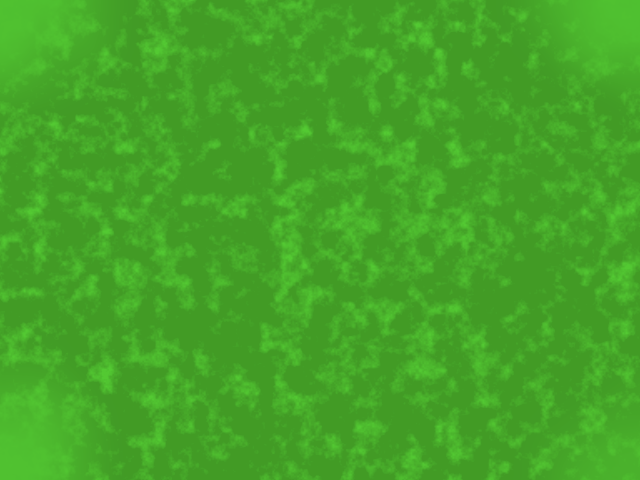
Give the GLSL for this texture, as a Shadertoy shader.

```glsl
// Mottled green turf: fine fractal noise clipped to a flat base tone,
// gathered into faint vertical bands and horizontal wisps, with soft bright
// glows in the four corners.

const vec3  BASE_GREEN   = vec3(0.257, 0.607, 0.147);
const vec3  BRIGHT_GREEN = vec3(0.325, 0.790, 0.198);
const float BLOTCH_FREQ  = 36.0;   // blotches per canvas height
const int   OCTAVES      = 4;
const float GAIN         = 0.6;    // weight of each finer octave
const float BAND_FREQ    = 12.0;   // vertical bands per canvas height
const float BAND_AMOUNT  = 0.11;
const float WISP_AMOUNT  = 0.08;
const float CLIP_LEVEL   = 0.483;  // noise below this stays base green
const float CONTRAST     = 2.6;
const float GLOW_RADIUS  = 0.31;   // in canvas heights
const float GLOW_LEVEL   = 0.8;

// Integer hash of a lattice cell, 0 to 1
float hash(vec2 cell) {
    uvec2 q = uvec2(ivec2(cell)) * uvec2(1597334673u, 3812015801u);
    uint h = (q.x ^ q.y) * 1597334673u;
    h ^= h >> 15;
    h *= 2246822519u;
    h ^= h >> 13;
    return float(h >> 8) / 16777216.0;
}

float valueNoise(vec2 p) {
    vec2 cell = floor(p);
    vec2 f = fract(p);
    f = f * f * (3.0 - 2.0 * f);
    float low  = mix(hash(cell), hash(cell + vec2(1, 0)), f.x);
    float high = mix(hash(cell + vec2(0, 1)), hash(cell + vec2(1, 1)), f.x);
    return mix(low, high, f.y);
}

float fractalNoise(vec2 p) {
    float sum = 0.0, total = 0.0, weight = 1.0;
    for (int i = 0; i < OCTAVES; i++) {
        sum += weight * valueNoise(p);
        total += weight;
        weight *= GAIN;
        p = p * 2.0 + vec2(17.3, 41.7);
    }
    return sum / total;
}

// Soft light spreading from one corner
float cornerGlow(vec2 p, vec2 corner, vec2 stretch, float strength) {
    float reach = length((p - corner) / stretch);
    return strength * (1.0 - smoothstep(0.06, GLOW_RADIUS, reach));
}

void mainImage(out vec4 fragColor, in vec2 fragCoord) {
    vec2 p = fragCoord / iResolution.y;
    float width = iResolution.x / iResolution.y;

    // Blotches, biased by long vertical bands and short horizontal wisps
    float blotch = fractalNoise(p * BLOTCH_FREQ + 5.0);
    float band = valueNoise(vec2(p.x * BAND_FREQ, p.y * 1.8) + 90.0) - 0.5;
    float wisp = valueNoise(p * vec2(20.0, 62.0) + 160.0) - 0.5;
    blotch += BAND_AMOUNT * band + WISP_AMOUNT * wisp;
    float light = clamp((blotch - CLIP_LEVEL) * CONTRAST, 0.0, 1.0);

    // Corner glows with a slightly ragged outline
    vec2 ragged = p + 0.05 * (vec2(valueNoise(p * 9.0 + 210.0),
                                   valueNoise(p * 9.0 + 250.0)) - 0.5);
    float glow = cornerGlow(ragged, vec2(0.0, 1.0), vec2(1.0, 0.85), 1.0);
    glow = max(glow, cornerGlow(ragged, vec2(width, 1.0), vec2(1.0, 0.8), 1.0));
    glow = max(glow, cornerGlow(ragged, vec2(0.0), vec2(0.85, 1.05), 1.0));
    glow = max(glow, cornerGlow(ragged, vec2(width, 0.0), vec2(0.9, 0.8), 0.6));
    light = mix(light, GLOW_LEVEL + 0.12 * (blotch - 0.5), glow);

    fragColor = vec4(mix(BASE_GREEN, BRIGHT_GREEN, light), 1.0);
}
```
